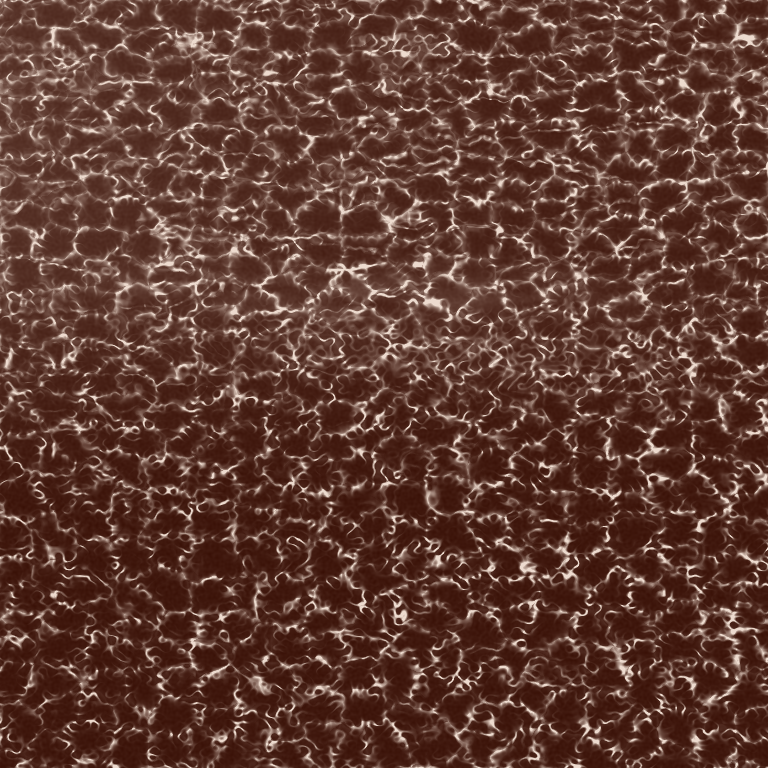
A WebGL 1 fragment shader for this texture:

```glsl
precision highp float;
// Glossy brown pebbled leather: wrinkled cells with glinting creases and a band of glare.
uniform vec2 u_resolution;

const vec3 LEATHER = vec3(0.22, 0.06, 0.02);
const vec3 GLINT = vec3(0.93, 0.86, 0.81);
const vec2 CELL_COUNT = vec2(20.0, 23.0);  // cells across and up
const float TOP_SQUASH = 4.0;              // extra rows packed in towards the top
const float JITTER = 0.9;
const float CREASE_WIDTH = 0.09;           // in cells
const vec2 COARSE_WARP = vec2(40.0, 0.40); // frequency, amount in cells
const vec2 FINE_WARP = vec2(90.0, 0.15);
const vec2 FOLD_SCALE = vec2(4.0, 18.0);   // long sideways wrinkles
const vec2 SPARKLE_SCALE = vec2(72.0, 84.0);
const float SPARKLE_WIDTH = 0.16;
const float PORE_SCALE = 210.0;
const vec2 LIGHT_DIR = vec2(-0.3, 0.95);
const float GLARE_HEIGHT = 0.62;
const float DULL_HEIGHT = 0.54;

vec2 hash2(vec2 p) {
  p = vec2(dot(p, vec2(127.1, 311.7)), dot(p, vec2(269.5, 183.3)));
  return fract(sin(p) * 43758.5);
}

float cornerSlope(vec2 cell, vec2 corner, vec2 f) {
  return dot(hash2(cell + corner) * 2.0 - 1.0, f - corner);
}

float gradientNoise(vec2 p) {
  vec2 i = floor(p), f = fract(p);
  vec2 u = f * f * f * (f * (f * 6.0 - 15.0) + 10.0);
  float low = mix(cornerSlope(i, vec2(0, 0), f), cornerSlope(i, vec2(1, 0), f), u.x);
  float high = mix(cornerSlope(i, vec2(0, 1), f), cornerSlope(i, vec2(1, 1), f), u.x);
  return mix(low, high, u.y);
}

vec2 noisePair(vec2 p) {
  return vec2(gradientNoise(p), gradientNoise(p + 117.3));
}

// Thin bright veins where the noise crosses zero.
float ridge(float n, float width) {
  return max(0.0, 1.0 - abs(n) / width);
}

float bell(float v, float center, float width) {
  float t = (v - center) / width;
  return exp(-t * t);
}

// Offset from the point to the seed of a neighbouring cell.
vec2 seedOffset(vec2 cell, vec2 f, vec2 step) {
  return step + 0.5 + JITTER * (hash2(cell + step) - 0.5) - f;
}

// Nearest cell border: xy is its outward normal, z its distance.
vec3 cellBorder(vec2 p) {
  vec2 cell = floor(p), f = fract(p), nearest = vec2(8.0);
  for (int y = -1; y <= 1; y++) {
    for (int x = -1; x <= 1; x++) {
      vec2 r = seedOffset(cell, f, vec2(x, y));
      if (dot(r, r) < dot(nearest, nearest)) nearest = r;
    }
  }
  vec3 border = vec3(0.0, 1.0, 8.0);
  for (int y = -2; y <= 2; y++) {
    for (int x = -2; x <= 2; x++) {
      vec2 r = seedOffset(cell, f, vec2(x, y));
      vec2 across = r - nearest;
      if (dot(across, across) > 0.0001) {
        vec2 n = normalize(across);
        float d = dot(0.5 * (nearest + r), n);
        if (d < border.z) border = vec3(n, d);
      }
    }
  }
  return border;
}

void main() {
  vec2 uv = gl_FragCoord.xy / u_resolution;
  float upper = smoothstep(0.3, 0.75, uv.y);

  // Creases between wrinkled cells, plus long folds higher up
  vec2 warp = COARSE_WARP.y * noisePair(uv * COARSE_WARP.x)
            + FINE_WARP.y * noisePair(uv * FINE_WARP.x);
  vec2 p = uv * CELL_COUNT + vec2(0.0, TOP_SQUASH * uv.y * uv.y) + warp;
  vec3 border = cellBorder(p);
  float crease = exp(-border.z / CREASE_WIDTH);
  float fold = ridge(gradientNoise(uv * FOLD_SCALE + 0.5 * warp), 0.05);
  crease = max(crease, 0.7 * fold * upper);
  float facing = dot(border.xy, LIGHT_DIR) * smoothstep(0.0, 0.05, border.z);

  // Soft reflections: bright streaked band and a dull patch below it
  float drift = 0.05 * gradientNoise(uv * vec2(3.0, 5.0));
  float streaks = 0.6 + 1.2 * gradientNoise(uv * vec2(9.0, 60.0));
  float glare = bell(uv.y + drift, GLARE_HEIGHT, 0.035) * bell(uv.x, 0.48, 0.32) * streaks;
  float dull = bell(uv.y + drift, DULL_HEIGHT, 0.04) * bell(uv.x, 0.53, 0.25);

  // Broken glints along the creases
  float sparkle = ridge(gradientNoise(uv * SPARKLE_SCALE), SPARKLE_WIDTH);
  float patches = smoothstep(-0.25, 0.3, gradientNoise(uv * 30.0 + 41.0));
  float gloss = mix(0.12, 0.32, upper)
              + mix(1.8, 1.4, upper) * sparkle * (0.35 + 0.95 * patches);
  float shine = crease * (0.8 + 0.3 * facing) * gloss;
  shine *= (0.9 + 0.25 * uv.x) * (1.0 + 0.4 * glare);

  float haze = 0.03 + 0.04 * upper + 0.09 * upper * (1.0 - uv.x) * (1.0 - uv.x)
             + 0.16 * glare + dull * (0.05 + 0.2 * sparkle);
  float pores = 0.05 * gradientNoise(uv * PORE_SCALE);
  float light = clamp(haze + pores + shine / (1.0 + 0.15 * shine), 0.0, 1.0);
  gl_FragColor = vec4(mix(LEATHER, GLINT, light), 1.0);
}
```
